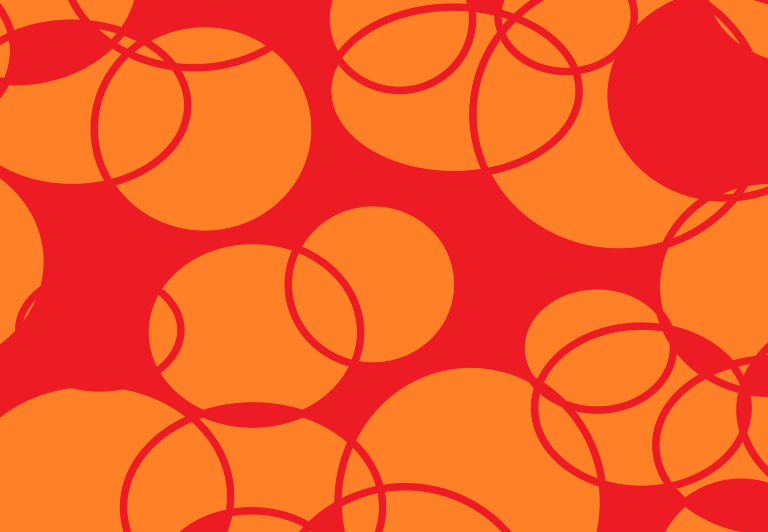
Reproduce this pattern procedurally as a Shadertoy shader.

```glsl
float hash(vec2 p) {
    return fract(sin(dot(p, vec2(127.1, 311.7))) * 43758.5453);
}

// Approximate signed distance to an axis-aligned ellipse
float ellipseDistance(vec2 p, vec2 radii) {
    vec2 q = p / radii + 1e-4;
    float k = length(q);
    return k * (k - 1.0) / length(q / radii);
}

void mainImage(out vec4 fragColor, in vec2 fragCoord) {
    const vec3 RED = vec3(0.93, 0.11, 0.14);
    const vec3 ORANGE = vec3(1.0, 0.50, 0.15);
    const float CELL = 0.31;

    vec2 uv = fragCoord / iResolution.y;
    vec2 home = floor(uv / CELL);
    float outline = 1e3;
    float regionKey = 0.0;
    float cover = 0.0;

    // One scattered ellipse per cell; its radius never exceeds a cell
    for (int j = -1; j <= 1; j++) {
        for (int i = -1; i <= 1; i++) {
            vec2 id = home + vec2(i, j);
            vec2 jitter = vec2(hash(id + 3.7), hash(id + 19.3));
            vec2 center = (id + mix(vec2(0.08), vec2(0.92), jitter)) * CELL;
            float width = mix(0.12, 0.28, hash(id + 41.9));
            vec2 radii = width * vec2(1.0, mix(0.66, 1.06, hash(id + 67.1)));

            float d = ellipseDistance(uv - center, radii);
            outline = min(outline, abs(d));
            if (d < 0.0) {
                cover += 1.0;
                regionKey += hash(id + 83.3);
            }
        }
    }

    // Each overlap region picks its own colour; open ground stays red
    float filled = cover > 0.0 && fract(regionKey) < 0.78 ? 1.0 : 0.0;

    // Red outlines hide every change of region
    float pixel = 0.6 / iResolution.y;
    float clear = smoothstep(0.007 - pixel, 0.007 + pixel, outline);
    fragColor = vec4(mix(RED, ORANGE, filled * clear), 1.0);
}
```
